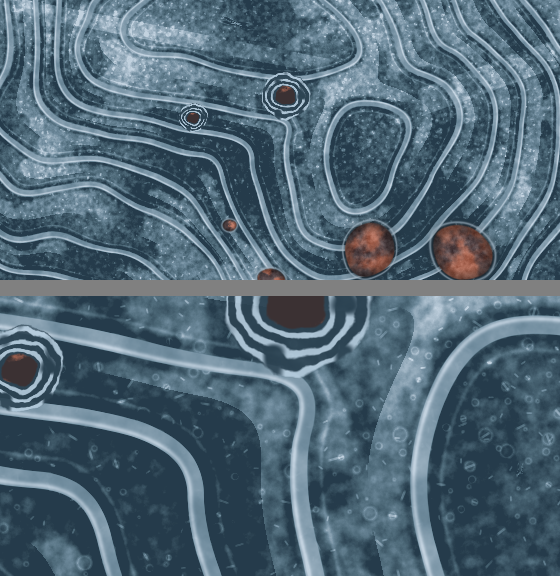
Top: the whole. Bottom: its middle third, enlarged.
Write a WebGL 1 fragment shader that draws this texture.

```glsl
precision highp float;
// Frozen pond: pale winding ice ridges, frost, bubbles and rusty pebbles.
uniform vec2 u_resolution;
#define RIDGE_SPACING 0.116
#define RIDGE_WIDTH 0.0105
#define WARP 0.2
#define BASE_TONE 0.49
#define CLOUD_CONTRAST 1.4
#define FROST 0.46
#define GRAIN 0.85
#define VIGNETTE 0.36
const vec3 DEEP = vec3(0.17, 0.26, 0.32), SLATE = vec3(0.30, 0.41, 0.47);
const vec3 STEEL = vec3(0.44, 0.55, 0.62), PALE = vec3(0.64, 0.72, 0.78);
const vec3 UMBER = vec3(0.29, 0.24, 0.25), RUST = vec3(0.63, 0.39, 0.32);

float hash(vec2 p) {
  vec3 q = fract(p.xyx * vec3(0.1031, 0.1030, 0.0973));
  q += dot(q, q.yzx + 33.33);
  return fract((q.x + q.y) * q.z);
}
float noise(vec2 p) {
  vec2 i = floor(p), f = fract(p);
  f = f * f * (3.0 - 2.0 * f);
  return mix(mix(hash(i), hash(i + vec2(1, 0)), f.x),
             mix(hash(i + vec2(0, 1)), hash(i + vec2(1, 1)), f.x), f.y);
}
mat2 rotate(float a) { return mat2(cos(a), sin(a), -sin(a), cos(a)); }
float fbm(vec2 p) {
  float sum = 0.0, amp = 0.516;
  for (int i = 0; i < 5; i++) {
    sum += amp * noise(p);
    p = rotate(0.6) * p * 2.03 + 7.1;
    amp *= 0.5;
  }
  return sum;
}
float ellipse(vec2 q, vec2 r) {
  float k = length(q / r);
  return k * (k - 1.0) / (length(q / (r * r)) + 0.001);
}
// Height whose contours are the ridges: two joined, warped basins
float iceHeight(vec2 p) {
  p += WARP * (vec2(noise(p * 2.7 + 3.0), noise(p * 2.7 + 17.0)) - 0.5);
  p += 0.22 * WARP * (vec2(noise(p * 6.0), noise(p * 6.0 + 9.0)) - 0.5);
  float a = ellipse(rotate(0.12) * (p - vec2(0.83, 0.89)), vec2(0.37, 0.17));
  float b = ellipse(p - vec2(1.29, 0.47), vec2(0.19, 0.23));
  float t = clamp(0.5 + (b - a) / 0.14, 0.0, 1.0);
  return mix(b, a, t) - 0.07 * t * (1.0 - t);
}
// Pale straight crack from a to b
float streak(vec2 p, vec2 a, vec2 b, float w) {
  vec2 dir = normalize(b - a), q = p - a;
  float along = dot(q, dir), across = abs(q.x * dir.y - q.y * dir.x);
  float ends = smoothstep(0.0, 0.03, along) * smoothstep(0.0, 0.03, length(b - a) - along);
  return ends * (1.0 - smoothstep(w * 0.9, w, across)) * smoothstep(0.36, 0.5, fbm(p * 9.0));
}
// Ringed bubbles (x) and short bright scratches (y), one per cell
vec2 specks(vec2 p, float scale) {
  vec2 g = rotate(0.4) * p * scale, id = floor(g);
  vec2 q = fract(g) - 0.3 - 0.4 * vec2(hash(id), hash(id + 31.0));
  float radius = 0.06 + 0.2 * hash(id + 5.0), blur = scale / u_resolution.y, d = length(q);
  float bubble = 1.0 - smoothstep(0.0, blur + 0.05, abs(d - radius)) + 0.4 * step(d, radius);
  vec2 s = abs(rotate(6.28 * hash(id + 9.0)) * q);
  float scratch = (1.0 - smoothstep(0.1, 0.25, s.x)) * (1.0 - smoothstep(0.02, 0.03 + blur, s.y));
  return vec2(bubble, scratch) * step(0.8, vec2(hash(id + 2.0), hash(id + 4.0)));
}
vec3 pebble(vec3 col, vec2 p, vec2 c, vec2 r, float tilt) {
  vec2 q = rotate(tilt) * (p - c) / r;
  float k = length(q) + 0.1 * (noise(q * 1.3 + c * 9.0) - 0.5);
  float e = 1.0 / (u_resolution.y * r.y);
  vec3 stone = mix(UMBER, RUST, smoothstep(0.36, 0.64, fbm(q * 1.2 + c * 13.0)));
  stone += 0.3 * (fbm(p * 60.0) - 0.5);
  stone *= 1.08 - 0.4 * smoothstep(0.5, 1.0, k);
  col *= 1.0 - 0.35 * exp(-abs(k - 1.0) * 7.0);
  col = mix(col, PALE, 0.6 * exp(-pow((k - 1.1) * r.y / 0.004, 2.0)));
  return mix(col, stone, 1.0 - smoothstep(1.0 - e, 1.0 + e, k));
}
// Dark hole circled by broken white ice rings
vec3 knot(vec3 col, vec2 p, vec2 c, float r) {
  vec2 q = (p - c) / r;
  float d = length(q) + 0.3 * (fbm(q * 1.8 + c * 7.0) - 0.5);
  float rings = smoothstep(-0.2, 0.7, sin(d * 26.0 + 4.0 * noise(q * 1.5)));
  vec3 ice = mix(DEEP, PALE * 1.12, rings * smoothstep(0.15, 0.5, noise(q * 3.0)));
  col = mix(col, ice, 0.9 * (1.0 - smoothstep(0.95, 1.0, d)));
  vec3 core = mix(UMBER * 0.8, RUST, smoothstep(0.5, 0.75, fbm(q * 3.0)));
  return mix(col, core, 1.0 - smoothstep(0.34, 0.39, d));
}
void main() {
  vec2 p = gl_FragCoord.xy / u_resolution.y;
  float px = 0.8 / u_resolution.y;
  // Signed distance to the nearest ridge
  float h = iceHeight(p), e = 0.004;
  float slope = length(vec2(iceHeight(p + vec2(e, 0)), iceHeight(p + vec2(0, e))) - h) / e;
  float level = max(floor(h / RIDGE_SPACING + 0.5), 0.0);
  float s = (h - RIDGE_SPACING * (level + 0.5 * hash(vec2(level, 3.0)) - 0.25)) / max(slope, 0.45);
  float w = RIDGE_WIDTH * (0.75 + 0.5 * noise(p * 5.0)), side = abs(s);
  // Cloudy ice, with frost lying along one flank of each ridge
  float tone = BASE_TONE + CLOUD_CONTRAST * (fbm(p * 3.2 + 4.0) - 0.5) + GRAIN * (fbm(p * 80.0) - 0.5);
  float flank = 0.1 * clamp(s / 0.04, -1.0, 1.0);
  tone += FROST * (smoothstep(0.47, 0.53, fbm(p * 4.5 + 21.0) + flank) - 0.5);
  tone += 0.34 * (streak(p, vec2(0.05, 0.98), vec2(1.18, 0.76), 0.03)
    + streak(p, vec2(1.38, 0.59), vec2(2.1, 0.85), 0.05) + streak(p, vec2(1.8, 0.02), vec2(2.1, 0.27), 0.02));
  vec2 dots = specks(p, 58.0) + specks(p + 3.7, 31.0);
  tone += 0.24 * dots.x * smoothstep(0.4, 0.65, noise(p * 4.0 + 8.0)) + 0.4 * dots.y;
  tone -= VIGNETTE * smoothstep(0.55, 1.1, length((p - vec2(1.0, 0.55)) * vec2(0.9, 1.0)));
  // Ridges: dark crisp edges, pale ribbon, bright rim and thin echo line
  tone -= 0.22 * exp(-side / 0.02) + 0.26 * exp(-pow((side - 1.5 * w) / 0.005, 2.0));
  tone += 0.3 * exp(-pow((s + 2.6 * w) / 0.0028, 2.0));
  float ribbon = 1.0 - smoothstep(w - px, w + px, side);
  tone = mix(tone, 0.8 + 0.5 * (fbm(p * 30.0) - 0.5), 0.92 * ribbon);
  tone += 0.36 * exp(-pow((s - 0.6 * w) / 0.003, 2.0));
  // Four-step colour ramp
  float t = clamp(tone, -0.06, 1.2) * 3.0;
  vec3 col = t < 1.0 ? mix(DEEP, SLATE, t) : t < 2.0 ? mix(SLATE, STEEL, t - 1.0) : mix(STEEL, PALE, t - 2.0);
  // Holes and stones
  col = knot(col, p, vec2(1.02, 0.655), 0.085);
  col = knot(col, p, vec2(0.69, 0.58), 0.052);
  col = pebble(col, p, vec2(1.32, 0.11), vec2(0.086, 0.1), 0.5);
  col = pebble(col, p, vec2(1.65, 0.1), vec2(0.112, 0.094), 0.6);
  col = pebble(col, p, vec2(0.82, 0.195), vec2(0.024, 0.021), 0.0);
  gl_FragColor = vec4(pebble(col, p, vec2(0.97, 0.0), vec2(0.05, 0.04), 0.3), 1.0);
}
```
